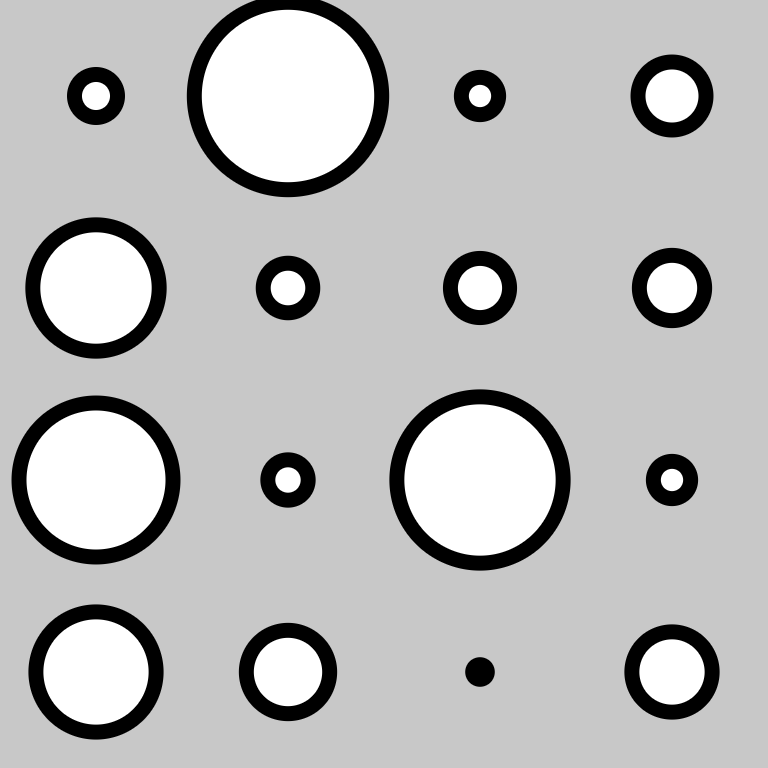
Give the GLSL for this pattern, as a WebGL 2 fragment shader.

```glsl
#version 300 es
precision highp float;
// A four by four grid of white discs of varied size, ringed in black on grey.

#define CELLS 4
#define RING_WIDTH 0.078
#define BACKGROUND vec3(0.784)
#define RING_COLOR vec3(0.0)
#define DISC_COLOR vec3(1.0)

uniform vec2 u_resolution;
out vec4 fragColor;

// Outer radii in cell widths, by row from the bottom, left to right
const float OUTER_RADII[CELLS * CELLS] = float[CELLS * CELLS](
    0.352, 0.256, 0.077, 0.248,
    0.440, 0.144, 0.472, 0.136,
    0.368, 0.168, 0.193, 0.209,
    0.151, 0.527, 0.136, 0.216
);

// Smooth coverage of a disc, one pixel wide at its edge
float discCoverage(float dist, float radius, float pixel) {
    return clamp(0.5 + (radius - dist) / pixel, 0.0, 1.0);
}

void main() {
    // Position and pixel size in cell widths
    float pixel = float(CELLS) / min(u_resolution.x, u_resolution.y);
    vec2 position = gl_FragCoord.xy * pixel;

    vec3 color = BACKGROUND;

    // Every disc is tested, as the largest reach beyond their own cell
    for (int i = 0; i < CELLS * CELLS; i++) {
        vec2 center = vec2(i % CELLS, i / CELLS) + 0.5;
        float dist = length(position - center);
        float outerRadius = OUTER_RADII[i];
        float innerRadius = outerRadius - RING_WIDTH;

        color = mix(color, RING_COLOR, discCoverage(dist, outerRadius, pixel));
        color = mix(color, DISC_COLOR, discCoverage(dist, innerRadius, pixel));
    }

    fragColor = vec4(color, 1.0);
}
```
